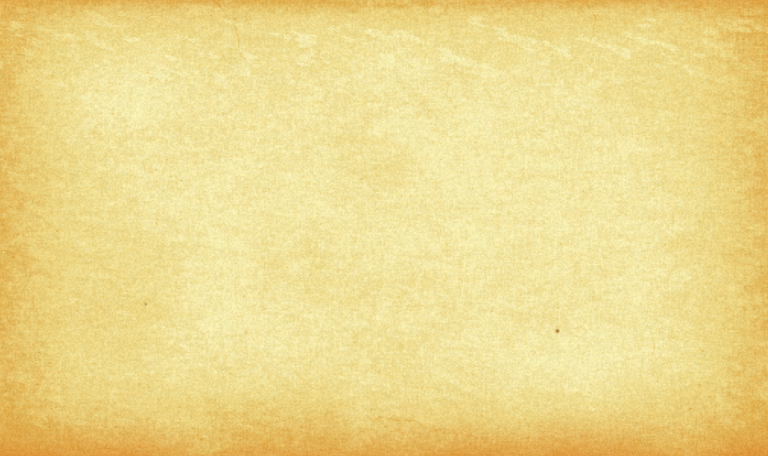
Write a WebGL 1 fragment shader that draws this texture.

```glsl
precision highp float;
// Aged yellow parchment with burnt edges, mottled stains, scuffs and hairline cracks.
uniform vec2 u_resolution;

#define PAPER_LIGHT vec3(0.962, 0.932, 0.695)
#define PAPER_MID   vec3(0.925, 0.840, 0.515)
#define PAPER_DARK  vec3(0.872, 0.675, 0.290)
#define RUST        vec3(0.870, 0.540, 0.190)
#define BASE_TONE   0.185
#define MOTTLE      0.30
#define FIBRE       0.17
#define WEAVE       0.09
#define GRAIN       0.065
#define CRACK_WIDTH 0.0030

float hash(vec2 p) {
  vec3 a = fract(vec3(p.xyx) * 0.1031);
  a += dot(a, a.yzx + 33.33);
  return fract((a.x + a.y) * a.z);
}

float noise(vec2 p) {
  vec2 i = floor(p), f = fract(p);
  f = f * f * (3.0 - 2.0 * f);
  return mix(mix(hash(i), hash(i + vec2(1.0, 0.0)), f.x),
             mix(hash(i + vec2(0.0, 1.0)), hash(i + 1.0), f.x), f.y);
}

float fbm(vec2 p) {
  float sum = 0.0, amp = 0.5;
  for (int i = 0; i < 5; i++) {
    sum += amp * noise(p);
    p = mat2(1.6, 1.2, -1.2, 1.6) * p + 17.3;
    amp *= 0.5;
  }
  return sum;
}

float blob(vec2 uv, vec2 centre, vec2 radius) {
  vec2 d = (uv - centre) / radius;
  return exp(-dot(d, d));
}

// Soft line from a to b; the caller bends it by warping p.
float crack(vec2 p, vec2 a, vec2 b) {
  vec2 ab = b - a;
  float t = clamp(dot(p - a, ab) / dot(ab, ab), 0.0, 1.0);
  return 1.0 - smoothstep(0.0, CRACK_WIDTH, length(p - a - ab * t));
}

// Sparse specks, at most one in each cell of a grid.
float specks(vec2 p, float cells, float share) {
  vec2 cell = floor(p * cells);
  vec2 centre = 0.25 + 0.5 * vec2(hash(cell + 5.1), hash(cell + 71.7));
  float radius = 0.06 + 0.12 * hash(cell + 31.3);
  float d = length((fract(p * cells) - centre) * vec2(0.7, 1.0));
  return step(1.0 - share, hash(cell)) * (1.0 - smoothstep(0.3 * radius, radius, d));
}

// Burnt border, with a separate reach on each side.
float border(vec2 uv, float wobble) {
  vec2 lo = max(uv + wobble, 0.0), hi = max(1.0 - uv + wobble, 0.0);
  float left = 0.58 * exp(-pow(lo.x / 0.085, 1.25));
  float right = 0.64 * exp(-pow(hi.x / 0.090, 1.25));
  float bottom = 0.68 * exp(-pow(lo.y / 0.115, 1.5));
  float top = 0.38 * exp(-hi.y / 0.10) + 0.34 * exp(-hi.y / 0.025);
  return 1.0 - (1.0 - left) * (1.0 - right) * (1.0 - bottom) * (1.0 - top);
}

// Broad stains (positive) and bleached areas (negative).
float stains(vec2 uv) {
  float s = 0.06 * blob(uv, vec2(0.45, 0.62), vec2(0.07, 0.09));
  s += 0.16 * blob(uv, vec2(0.18, 0.35), vec2(0.06, 0.13));
  s += 0.08 * blob(uv, vec2(0.42, 0.39), vec2(0.10, 0.08));
  s += 0.09 * blob(uv, vec2(0.24, 0.71), vec2(0.09, 0.04));
  s += 0.14 * blob(uv, vec2(0.35, 0.09), vec2(0.12, 0.06));
  s += 0.10 * blob(uv, vec2(0.03, 0.35), vec2(0.10, 0.35));
  s -= 0.13 * blob(uv, vec2(0.14, 0.79), vec2(0.09, 0.10));
  s -= 0.08 * blob(uv, vec2(0.60, 0.60), vec2(0.12, 0.10));
  s -= 0.11 * blob(uv, vec2(0.74, 0.20), vec2(0.14, 0.09));
  s -= 0.08 * blob(uv, vec2(0.81, 0.45), vec2(0.10, 0.20));
  return s - 0.14 * blob(uv, vec2(0.47, 0.09), vec2(0.025, 0.06));
}

void main() {
  vec2 uv = gl_FragCoord.xy / u_resolution;
  vec2 p = vec2(uv.x * u_resolution.x / u_resolution.y, uv.y);

  // Tone runs from bleached (0) to burnt (1).
  float cloud = fbm(p * vec2(5.0, 7.0) + 3.7) - 0.48;
  float edge = border(uv, 0.06 * cloud);
  float tone = BASE_TONE + 0.88 * edge + stains(uv) + MOTTLE * cloud;
  tone += FIBRE * (fbm(p * vec2(18.0, 52.0) + 9.1) - 0.48);
  tone += 0.13 * (noise(p * vec2(95.0, 140.0)) - 0.5);
  tone += WEAVE * (noise(p * vec2(45.0, 260.0)) + noise(p * vec2(260.0, 45.0) + 8.0) - 1.0);

  // Small pale scuffs, mostly along the upper band, and dark pits.
  float scuff = fbm(mat2(0.96, 0.26, -0.26, 0.96) * p * vec2(24.0, 66.0) + 21.0);
  float band = smoothstep(0.76, 0.90, uv.y) * (1.0 - smoothstep(0.95, 1.0, uv.y));
  tone -= (0.06 + 0.11 * band) * smoothstep(0.59, 0.66, scuff);
  tone += 0.22 * specks(p, 42.0, 0.10) - 0.15 * specks(p + 3.3, 34.0, 0.08);

  // Ragged cracks running in from the borders.
  vec2 q = p + 0.05 * (vec2(fbm(p * 17.0), fbm(p * 17.0 + 40.0)) - 0.48);
  float cracks = crack(q, vec2(0.46, 1.02), vec2(0.56, 0.86));
  cracks += crack(q, vec2(1.28, 1.02), vec2(1.30, 0.92));
  cracks += 0.6 * crack(q, vec2(1.43, 0.40), vec2(1.42, 0.20));
  cracks += 0.8 * crack(q, vec2(0.64, 0.20), vec2(0.73, 0.11));
  cracks += 0.8 * crack(q, vec2(0.73, 0.11), vec2(1.03, 0.05));
  tone += 0.22 * cracks * (0.4 + noise(p * 24.0));

  tone = clamp(tone + GRAIN * 2.0 * (noise(p * 290.0) - 0.5), 0.0, 1.0);
  vec3 col = mix(PAPER_LIGHT, PAPER_MID, smoothstep(0.0, 0.5, tone));
  col = mix(col, PAPER_DARK, smoothstep(0.4, 1.0, tone));

  // Rust along the rims, then small brown flecks.
  float rim = exp(-uv.y / 0.035) + 0.45 * exp(-(1.0 - uv.y) / 0.02);
  col = mix(col, RUST, clamp(rim * (0.35 + 1.6 * cloud), 0.0, 0.6));
  float fleck = blob(uv, vec2(0.726, 0.274), vec2(0.0024, 0.004));
  fleck += 0.6 * blob(uv, vec2(0.190, 0.333), vec2(0.0018, 0.003));
  col = mix(col, vec3(0.60, 0.42, 0.12), min(fleck, 0.8));
  gl_FragColor = vec4(col + GRAIN * (noise(p * 300.0 + 60.0) - 0.5), 1.0);
}
```
